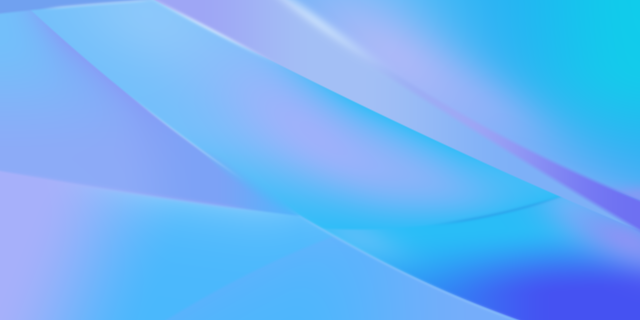
This background is drawn by a Shadertoy shader. Its source:

```glsl
// Soft overlapping glass sheets in cyan, blue and lavender.
// Each sheet is bounded by a parabolic arc, shaded with gaussian glows,
// stacked back to front, then finished with faint light along the folds.

const vec3 CYAN     = vec3(0.16, 0.74, 0.97);
const vec3 TEAL     = vec3(0.06, 0.80, 0.92);
const vec3 SKY      = vec3(0.45, 0.75, 0.98);
const vec3 AZURE    = vec3(0.29, 0.72, 0.99);
const vec3 LAVENDER = vec3(0.65, 0.69, 0.98);
const vec3 VIOLET   = vec3(0.55, 0.58, 0.96);
const vec3 INDIGO   = vec3(0.27, 0.32, 0.95);
const vec3 PALE     = vec3(0.80, 0.89, 0.99);

// Height at x of an arc from a to b, bowed by sag at its middle
float arc(float x, vec2 a, vec2 b, float sag) {
    float t = (x - a.x) / (b.x - a.x);
    return mix(a.y, b.y, t) + 4.0 * sag * t * (1.0 - t);
}

// Coverage of the side where d is positive, never sharper than a pixel
float cover(float d, float softness) {
    float w = max(softness, 1.3 / iResolution.y);
    return smoothstep(-w, w, d);
}

// Elliptical gaussian glow, rotated by angle
float glow(vec2 p, vec2 center, vec2 radius, float angle) {
    float c = cos(angle), s = sin(angle);
    vec2 q = p - center;
    q = vec2(c * q.x + s * q.y, c * q.y - s * q.x) / radius;
    return exp(-dot(q, q));
}

// Light falling off on both sides of an edge
float line(float d, float width) {
    return exp(-d * d / (width * width));
}

// Soft window along x
float span(float x, float a, float b, float soft) {
    return smoothstep(a - soft, a + soft, x) * (1.0 - smoothstep(b - soft, b + soft, x));
}

vec3 lowerRightSheet(vec2 p) {
    vec3 deep = mix(vec3(0.18, 0.56, 0.96), INDIGO, smoothstep(1.25, 1.75, p.x));
    vec3 col = mix(deep, CYAN, smoothstep(0.07, 0.29, p.y + 0.06 * (1.6 - p.x)));
    col = mix(col, SKY, 0.6 * glow(p, vec2(1.12, 0.26), vec2(0.15, 0.06), -0.4));
    col = mix(col, SKY, 0.7 * glow(p, vec2(1.80, 0.35), vec2(0.12, 0.07), -0.5));
    return mix(col, VIOLET, 0.95 * glow(p, vec2(1.96, 0.25), vec2(0.20, 0.08), -0.4));
}

vec3 mainSheet(vec2 p, float belowRidge, float aboveFold) {
    vec3 col = mix(SKY, CYAN, smoothstep(0.62, 0.30, p.y) * 0.75);
    col = mix(col, LAVENDER, glow(p, vec2(1.03, 0.57), vec2(0.40, 0.15), -0.55));
    col = mix(col, LAVENDER, 0.75 * glow(p, vec2(1.32, 0.45), vec2(0.30, 0.10), -0.4));
    col = mix(col, CYAN, 0.85 * exp(-belowRidge / 0.07) * span(p.x, 0.95, 1.6, 0.2));
    col = mix(col, CYAN, 0.8 * exp(-aboveFold / 0.07) * smoothstep(0.75, 1.1, p.x));
    return mix(col, PALE, 0.25 * glow(p, vec2(0.47, 0.95), vec2(0.25, 0.15), -0.4));
}

vec3 stripSheet(vec2 p) {
    vec3 col = mix(vec3(0.62, 0.65, 0.96), vec3(0.64, 0.75, 0.96), smoothstep(0.6, 1.0, p.x));
    return mix(col, vec3(0.49, 0.69, 0.97), smoothstep(1.1, 1.65, p.x));
}

vec3 upperRightSheet(vec2 p, float above) {
    float rightward = smoothstep(1.5, 2.0, p.x) * smoothstep(0.45, 0.8, p.y);
    vec3 col = mix(vec3(0.12, 0.70, 0.95), TEAL, rightward);
    col = mix(col, SKY, 0.85 * glow(p, vec2(1.12, 1.0), vec2(0.34, 0.24), -0.5));
    col = mix(col, vec3(0.44, 0.68, 0.97), 0.9 * exp(-above / 0.13));
    col = mix(col, vec3(0.70, 0.73, 0.97), 0.9 * glow(p, vec2(1.24, 0.82), vec2(0.34, 0.13), -0.6));
    return mix(col, LAVENDER, 0.5 * glow(p, vec2(1.52, 0.67), vec2(0.26, 0.09), -0.5));
}

vec3 leftSheet(vec2 p, float belowCrease) {
    vec3 col = mix(SKY, vec3(0.55, 0.67, 0.97), smoothstep(0.9, 0.5, p.y));
    col = mix(col, VIOLET, 0.75 * exp(-belowCrease / 0.09) * span(p.x, 0.1, 0.55, 0.12));
    col = mix(col, vec3(0.46, 0.62, 0.96), 0.7 * smoothstep(0.35, 0.65, p.x));
    return mix(col, AZURE, 0.75 * smoothstep(0.66, 0.92, p.x));
}

vec3 lowerSheet(vec2 p, float below) {
    vec3 col = mix(LAVENDER, AZURE, smoothstep(0.05, 0.55, p.x - 0.4 * (p.y - 0.2)));
    col = mix(col, vec3(0.46, 0.68, 0.98), smoothstep(0.9, 1.5, p.x));
    col = mix(col, PALE, 0.35 * exp(-below / 0.07) * span(p.x, 0.3, 0.95, 0.2));
    float facet = arc(p.x, vec2(0.52, 0.0), vec2(0.94, 0.22), 0.01) - p.y;
    return mix(col, vec3(0.44, 0.67, 0.99), 0.4 * cover(facet, 0.008) * exp(-max(facet, 0.0) / 0.15));
}

void mainImage(out vec4 fragColor, in vec2 fragCoord) {
    vec2 p = fragCoord / iResolution.xy * vec2(2.0, 1.0);

    // Signed heights above each fold
    float rim    = p.y - arc(p.x, vec2(0.898, 1.0), vec2(2.0, 0.375), -0.047);
    float band   = p.y - arc(p.x, vec2(1.12, 0.818), vec2(2.0, 0.279), -0.004);
    float ridge  = p.y - arc(p.x, vec2(0.482, 1.0), vec2(1.745, 0.388), -0.015);
    float crease = p.y - arc(p.x, vec2(0.104, 0.961), vec2(1.615, 0.0), -0.107);
    float shelf  = p.y - arc(p.x, vec2(0.0, 0.466), vec2(0.911, 0.328), -0.006);
    float fold   = p.y - arc(p.x, vec2(1.016, 0.286), vec2(1.745, 0.383), -0.034);
    float top    = p.y - arc(p.x, vec2(0.104, 0.969), vec2(0.482, 1.0), 0.002);
    float lower  = max(crease, shelf);

    // Sheets from back to front
    vec3 col = lowerRightSheet(p);
    col = mix(col, mainSheet(p, max(-ridge, 0.0), max(fold, 0.0)), cover(fold, 0.006));
    col = mix(col, vec3(0.16, 0.55, 0.88), 0.35 * line(fold, 0.006) * span(p.x, 1.40, 1.72, 0.08));
    col = mix(col, stripSheet(p), cover(ridge, 0.004));
    vec3 bandColor = mix(vec3(0.62, 0.66, 0.96), vec3(0.43, 0.44, 0.95), smoothstep(1.4, 2.0, p.x));
    col = mix(col, bandColor, cover(band, 0.012) * smoothstep(1.0, 1.5, p.x));
    col = mix(col, upperRightSheet(p, max(rim, 0.0)), cover(rim, 0.010));
    col = mix(col, VIOLET, 0.7 * cover(rim, 0.0) * glow(p, vec2(2.0, 0.39), vec2(0.10, 0.03), 0.0));
    float creaseBlur = 0.006 + 0.03 * span(p.x, 0.66, 0.9, 0.06);
    col = mix(col, leftSheet(p, max(-crease, 0.0)), cover(-crease, creaseBlur));
    col = mix(col, lowerSheet(p, max(-lower, 0.0)), cover(-lower, 0.006));
    col = mix(col, vec3(0.44, 0.63, 0.94), cover(top, 0.006) * (1.0 - smoothstep(0.40, 0.5, p.x)));

    // Faint light along the folds
    col = mix(col, PALE, 0.70 * line(ridge, 0.008) * span(p.x, 0.52, 0.78, 0.12));
    col = mix(col, PALE, 0.75 * line(rim, 0.024) * span(p.x, 0.85, 1.12, 0.16));
    col = mix(col, PALE, 0.28 * line(crease, 0.006) * span(p.x, 0.45, 0.70, 0.08));
    col = mix(col, PALE, 0.22 * line(crease, 0.006) * span(p.x, 0.95, 1.62, 0.08));
    col = mix(col, LAVENDER, 0.30 * line(shelf, 0.008) * span(p.x, 0.05, 0.75, 0.10));
    col = mix(col, PALE, 0.35 * line(top, 0.006) * span(p.x, 0.16, 0.46, 0.04));

    fragColor = vec4(col, 1.0);
}
```
